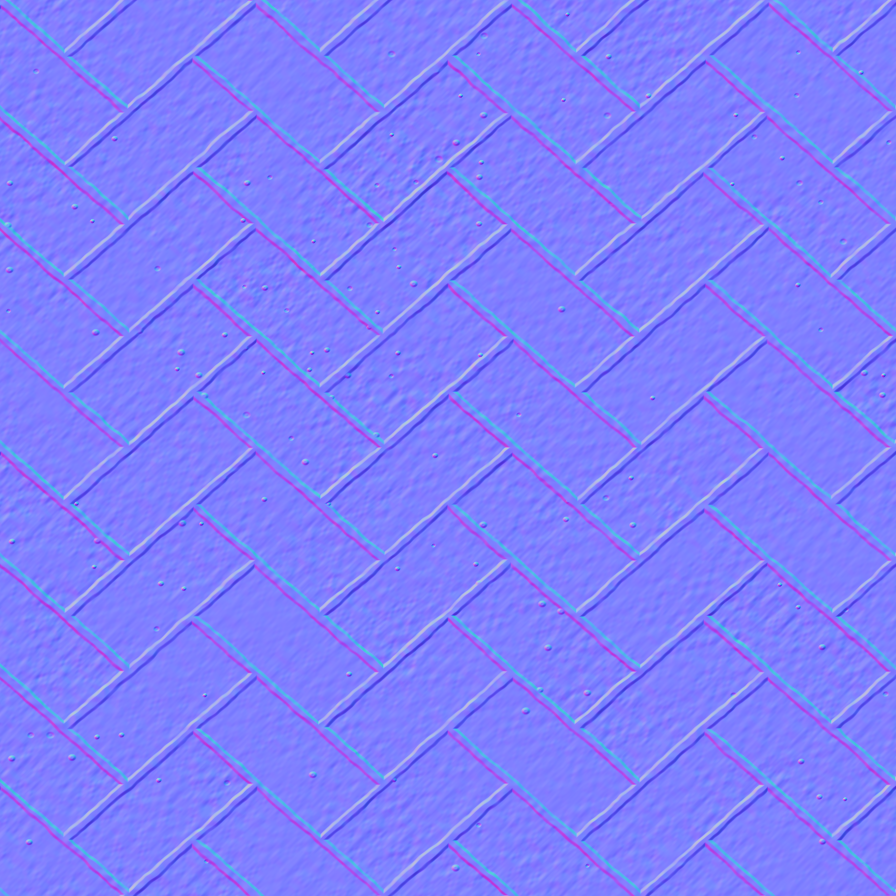
Give the GLSL for this texture map, as a WebGL 2 fragment shader.

```glsl
#version 300 es
precision highp float;
// Tangent-space normal map of worn herringbone brick paving (green points down).

uniform vec2 u_resolution;
out vec4 fragColor;

const vec2  CELLS         = vec2(7.0, 8.0); // diagonal brick cells across and down
const float GROOVE_HALF   = 0.0044;  // joint centre to middle of the bevel
const float BEVEL_HALF    = 0.0021;  // half width of the sloped brick edge
const float BRICK_DEPTH   = 0.0021;  // height of a brick above the joint
const float BRICK_SHIFT   = 0.028;   // random brick offset, in cells
const float EDGE_WOBBLE   = 0.0022;  // raggedness of brick edges
const float WOBBLE_SCALE  = 48.0;
const vec2  GRAIN_SCALE   = vec2(100.0, 58.0); // across and along the strokes
const float GRAIN_HEIGHT  = 0.0010;
const float MORTAR_SCALE  = 130.0;
const float MORTAR_HEIGHT = 0.0011;
const float PIT_GRID      = 42.0;
const float PIT_CHANCE    = 0.11;
const float PIT_DEPTH     = 0.0016;
const float SAMPLE_STEP   = 0.0009;  // half width of the slope filter

float hash(vec2 p) {
    return fract(sin(dot(p, vec2(127.1, 311.7))) * 43758.5453);
}

vec2 hash2(vec2 p) {
    return vec2(hash(p), hash(p + 37.3));
}

float noise(vec2 p) {
    vec2 i = floor(p), f = fract(p);
    f = f * f * (3.0 - 2.0 * f);
    float low  = mix(hash(i), hash(i + vec2(1, 0)), f.x);
    float high = mix(hash(i + vec2(0, 1)), hash(i + vec2(1, 1)), f.x);
    return mix(low, high, f.y);
}

// Distance inside the brick edge in canvas units; also returns the brick's id.
float brickEdge(vec2 p, out vec2 id) {
    vec2 s = p * CELLS;
    vec2 t = vec2(s.x - s.y, s.x + s.y);
    vec2 cell = floor(t);

    // Four diagonal steps: two cells of a rising brick, two of a falling one.
    float phase = mod(cell.x + cell.y, 4.0);
    bool rising = phase > 0.5 && phase < 2.5;
    bool secondHalf = mod(phase, 2.0) < 0.5;
    vec2 axis = rising ? vec2(0, 1) : vec2(1, 0);
    id = secondHalf ? cell - axis : cell;

    vec2 halfSize = 0.5 * (1.0 + axis);
    vec2 local = t - id - halfSize + (hash2(id) - 0.5) * BRICK_SHIFT;
    vec2 inside = halfSize - abs(local);
    return min(inside.x, inside.y) / length(CELLS);
}

// Sparse round dents and a few raised specks, each kept inside its grid cell.
float pits(vec2 p, float amount) {
    vec2 g = p * PIT_GRID, cell = floor(g);
    vec2 centre = 0.3 + 0.4 * hash2(cell + 11.0);
    float radius = mix(0.10, 0.22, hash(cell + 5.0));
    float present = step(hash(cell + 71.0), PIT_CHANCE * amount);
    float direction = hash(cell + 23.0) < 0.7 ? -1.0 : 0.6;
    vec2 offset = (fract(g) - centre) * vec2(1.0, 1.25);
    return present * direction * smoothstep(radius, radius * 0.3, length(offset));
}

float height(vec2 p) {
    vec2 id;
    float edge = brickEdge(p, id);
    float character = hash(id + 3.7);

    // Ragged bevel, different for every brick.
    float ragged = noise(p * WOBBLE_SCALE + id * 7.3) - 0.5;
    ragged += 0.5 * (noise(p * WOBBLE_SCALE * 2.7 + id * 3.1) - 0.5);
    float bevel = edge - GROOVE_HALF + ragged * EDGE_WOBBLE;
    float top = smoothstep(-BEVEL_HALF, BEVEL_HALF, bevel);

    // Surface grain stretched along the rising diagonal, in rough and smooth patches.
    vec2 stroke = vec2(p.x - p.y, p.x + p.y);
    float patchiness = mix(0.5, 1.4, noise(p * 16.0 + 9.0)) * mix(0.7, 1.3, character);
    float grain = noise(stroke * GRAIN_SCALE + id * 5.7);
    grain += 0.35 * noise(stroke * GRAIN_SCALE * 2.1 + 41.0);
    float face = grain * GRAIN_HEIGHT * patchiness;
    face += pits(p, 2.0 * character * character) * PIT_DEPTH;

    float mortar = noise(p * MORTAR_SCALE + 17.0) * MORTAR_HEIGHT;
    return mix(mortar, BRICK_DEPTH + face, top);
}

void main() {
    vec2 p = gl_FragCoord.xy / u_resolution;
    vec2 dx = vec2(SAMPLE_STEP, 0.0), dy = dx.yx;
    vec2 slope = vec2(height(p + dx) - height(p - dx),
                      height(p + dy) - height(p - dy)) / (2.0 * SAMPLE_STEP);
    vec3 normal = normalize(vec3(-slope.x, slope.y, 1.0));
    fragColor = vec4(normal * 0.5 + 0.5, 1.0);
}
```
